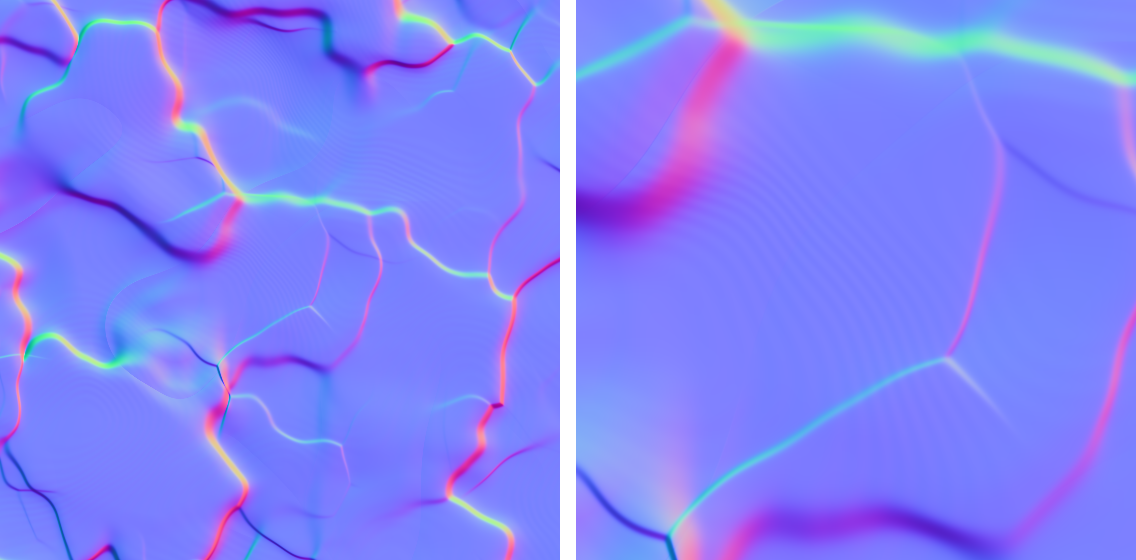
Left, the full canvas; right, a detail of the centre.
This texture map is drawn by a WebGL 2 fragment shader. Its source:

```glsl
#version 300 es
precision highp float;
// Tangent-space normal map of smooth plateaus split by thin, curving, fading creases.

uniform vec2 u_resolution;
out vec4 fragColor;

const float SAMPLE_STEP = 0.001;           // offset for the height derivative
const vec2 BASE_TILT = vec2(-0.045, 0.01); // slight lean of the flat areas

// Sine-free hash: three values in 0..1 from a lattice point.
vec3 hash3(vec2 cell) {
  vec3 a = fract(cell.xyx * vec3(0.1031, 0.1030, 0.0973));
  a += dot(a, a.yxz + 33.33);
  return fract((a.xxy + a.yzz) * a.zyx);
}

// Pull of one lattice corner for gradient noise.
float cornerPull(vec2 cell, vec2 f, vec2 corner) {
  return dot(hash3(cell + corner).xy * 2.0 - 1.0, f - corner);
}

// Gradient noise around 0.5 with a quintic fade, so that its slope stays smooth.
float noise(vec2 p) {
  vec2 cell = floor(p);
  vec2 f = p - cell;
  vec2 fade = f * f * f * (f * (f * 6.0 - 15.0) + 10.0);
  float low = mix(cornerPull(cell, f, vec2(0, 0)), cornerPull(cell, f, vec2(1, 0)), fade.x);
  float high = mix(cornerPull(cell, f, vec2(0, 1)), cornerPull(cell, f, vec2(1, 1)), fade.x);
  return 0.5 + 0.8 * mix(low, high, fade.y);
}

vec2 noise2(vec2 p) {
  return vec2(noise(p), noise(p + vec2(37.2, 91.7))) - 0.5;
}

// Bends straight cell borders into arcs with small kinks.
vec2 bend(vec2 p, float amount) {
  return p + amount * (noise2(p * 5.0) + 0.35 * noise2(p * 12.0 + 7.0));
}

// Soft Voronoi steps: a crisp border blended with a wide halo.
float plateaus(vec2 p, float sharpness, float relief, float descent) {
  vec2 home = floor(p);
  vec2 crisp = vec2(0.0);
  vec2 halo = vec2(0.0);
  for (int y = -2; y <= 2; y++) {
    for (int x = -2; x <= 2; x++) {
      vec2 cell = home + vec2(x, y);
      vec3 random = hash3(cell + 19.0);
      vec2 offset = cell + 0.1 + 0.8 * random.xy - p;
      float closeness = 0.5 - dot(offset, offset);
      float level = relief * (random.z - 0.5) - descent * cell.x;
      crisp += vec2(level, 1.0) * exp(sharpness * closeness);
      halo += vec2(level, 1.0) * exp(max(sharpness * 0.15, 5.0) * closeness);
    }
  }
  return mix(halo.x / halo.y, crisp.x / crisp.y, 0.65);
}

// Crease sharpness drifts from broad slope to hairline, evenly in ratio.
float creaseSharpness(vec2 p, float softest, float hardest) {
  return softest * pow(hardest / softest, smoothstep(0.22, 0.54, noise(p)));
}

float surfaceHeight(vec2 p) {
  // Large plates, falling to the right
  float sharpness = creaseSharpness(p * 3.7 + 3.0, 6.0, 95.0);
  float height = plateaus(bend(p, 0.15) * 3.3 + 5.0, sharpness, 0.062, 0.019);

  // Smaller broken creases
  float patches = smoothstep(0.4, 0.75, noise(p * 3.3 + 41.0));
  float fineSharpness = creaseSharpness(p * 4.5 + 23.0, 6.0, 75.0);
  height += patches * plateaus(bend(p + 2.0, 0.11) * 5.0, fineSharpness, 0.03, 0.0);

  // Gentle swells and faint contour ripples
  height += 0.006 * noise(p * vec2(3.5, 5.5) + 60.0);
  float contour = noise(bend(p, 0.06) * 3.0 + 80.0) * 220.0;
  height += 0.00005 * noise(p * 5.0 + 12.0) * sin(contour);
  return height;
}

vec2 surfaceSlope(vec2 p, float stepSize) {
  float here = surfaceHeight(p);
  float right = surfaceHeight(p + vec2(stepSize, 0.0));
  float above = surfaceHeight(p + vec2(0.0, stepSize));
  return vec2(right - here, above - here) / stepSize;
}

void main() {
  vec2 p = gl_FragCoord.xy / u_resolution;
  vec3 normal = normalize(vec3(BASE_TILT - surfaceSlope(p, SAMPLE_STEP), 1.0));
  fragColor = vec4(normal * 0.5 + 0.5, 1.0);
}
```
